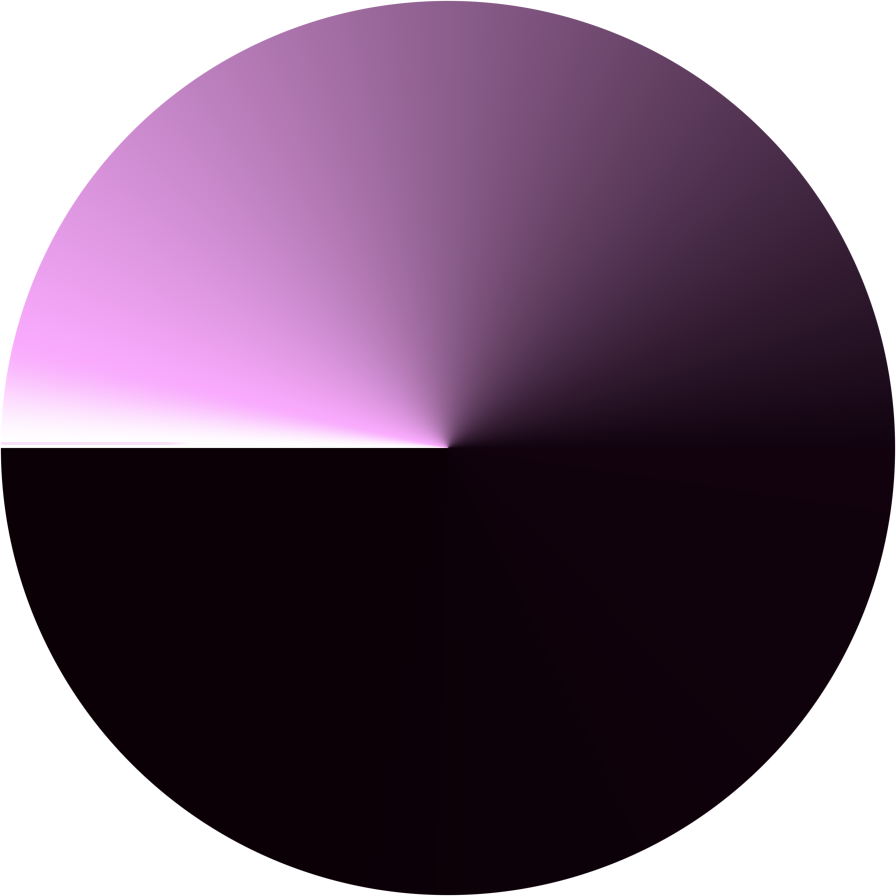
Write a Shadertoy shader that draws this background.

```glsl
// A disc filled with an angular sweep on a white ground: the upper half runs
// from near-black plum on the right through mauve and pink to white on the left,
// the lower half stays almost black. Colour ramps are driven by the polar angle.

// Upper sweep: 0 is the right-hand horizon, 1 is the left-hand horizon.
vec3 upperSweep(float turn) {
    vec3 plum = vec3(0.065, 0.010, 0.060);
    vec3 mauve = vec3(0.550, 0.370, 0.550);
    vec3 pink = vec3(0.975, 0.665, 0.990);
    vec3 color = mix(plum, mauve, clamp(turn / 0.5, 0.0, 1.0));
    color = mix(color, pink, clamp((turn - 0.5) / 0.42, 0.0, 1.0));
    return mix(color, vec3(1.0), smoothstep(0.92, 1.0, turn));
}

// Lower sweep: a barely visible fade from dark plum to black.
vec3 lowerSweep(float turn) {
    return mix(vec3(0.065, 0.008, 0.052), vec3(0.038, 0.000, 0.020),
               smoothstep(0.0, 0.75, turn));
}

void mainImage(out vec4 fragColor, in vec2 fragCoord) {
    float canvas = min(iResolution.x, iResolution.y);
    vec2 p = (fragCoord - 0.5 * iResolution.xy) / canvas;
    float soft = 0.75 / canvas;

    // Polar angle, mirrored about the horizon
    float turn = atan(abs(p.y), p.x) / 3.14159;

    // Join the halves along a smooth horizon
    float above = smoothstep(-soft, soft, p.y);
    vec3 color = mix(lowerSweep(turn), upperSweep(turn), above);

    // Faint pink sliver above the left-hand horizon
    float sliver = 1.0 - smoothstep(0.001, 0.001 + soft, abs(p.y - 0.005));
    sliver *= 1.0 - smoothstep(-0.32, -0.28, p.x);
    color = mix(color, vec3(0.96, 0.80, 0.96), 0.6 * sliver);

    // Disc on the white ground
    float outside = smoothstep(-soft, soft, length(p) - 0.499);
    fragColor = vec4(mix(color, vec3(1.0), outside), 1.0);
}
```
